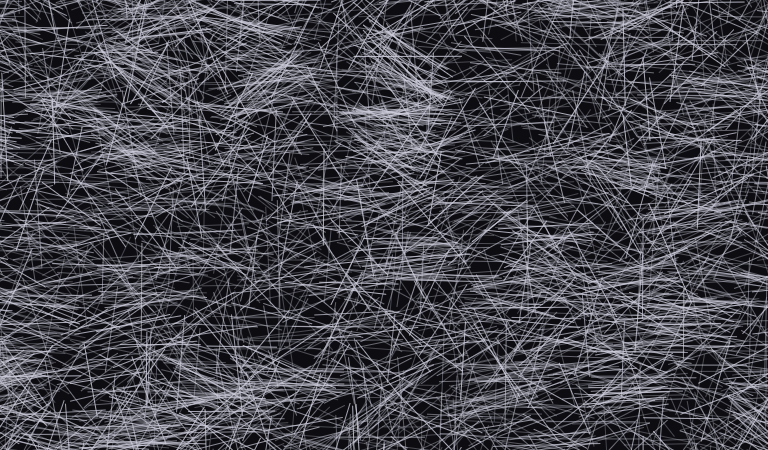
Give the GLSL for this texture, as a Shadertoy shader.

```glsl
// Dense tangle of fine pale scratches on a near-black ground.
// Each grid cell scatters loose strokes plus one bundle of roughly parallel
// strokes; every pixel composites the strokes of its 3x3 neighbouring cells.

// Lengths are in canvas heights, angles in radians.
const vec3  GROUND        = vec3(0.050, 0.050, 0.068);
const vec3  INK           = vec3(0.800, 0.800, 0.860);
const float CELL          = 0.15;
const float STROKE_WIDTH  = 0.0022;
const vec2  HALF_LENGTH   = vec2(0.075, 0.120);  // shortest, longest
const vec2  OPACITY       = vec2(0.30, 0.88);    // faintest, strongest
const int   LOOSE_COUNT   = 23;
const vec2  BUNDLE_COUNT  = vec2(6.0, 36.0);     // fewest, most
const vec2  BUNDLE_SPREAD = vec2(0.06, 0.10);
const float BUNDLE_TILT   = 0.70;
const float BUNDLE_FAN    = 0.30;
const float LOOSE_TILT    = 1.57;

// Integer hash: four uniform values in 0..1
vec4 hash4(ivec2 cell, int index) {
    uvec4 v = uvec4(uvec2(cell + 1000), uint(index), 77u);
    v = v * 1664525u + 1013904223u;
    v += v.yzxy * v.wxyz;
    v ^= v >> 16u;
    v += v.yzxy * v.wxyz;
    return vec4(v >> 8u) / 16777216.0;
}

// Distance from p to a segment centred on the origin
float segmentDistance(vec2 p, float angle, float halfLength) {
    vec2 dir = vec2(cos(angle), sin(angle));
    float along = dot(p, dir);
    return length(p - dir * clamp(along, -halfLength, halfLength));
}

// Share of a pixel covered by a stroke, also valid below one pixel of width
float strokeCoverage(float dist, float pixel) {
    vec2 edges = (vec2(0.5, -0.5) * STROKE_WIDTH - dist) / pixel;
    vec2 inside = clamp(edges + 0.5, 0.0, 1.0);
    return inside.x - inside.y;
}

// Light that still reaches the ground past the strokes of one cell
float cellTransmission(vec2 p, ivec2 cell, float pixel) {
    vec2 corner = vec2(cell) * CELL;
    vec4 bundle = hash4(cell, 0);
    vec2 bundleCentre = corner + bundle.xy * CELL;
    float lean = 2.0 * bundle.z - 1.0;
    float bundleAngle = BUNDLE_TILT * lean * lean * lean;
    int bundled = int(mix(BUNDLE_COUNT.x, BUNDLE_COUNT.y, bundle.w * bundle.w));

    float transmission = 1.0;
    for (int i = 1; i <= LOOSE_COUNT + bundled; i++) {
        vec4 h = hash4(cell, i);
        float swing = 2.0 * h.z - 1.0;
        vec2 centre = corner + h.xy * CELL;
        float angle = LOOSE_TILT * swing * sqrt(abs(swing));
        if (i > LOOSE_COUNT) {
            centre = bundleCentre + (h.xy - 0.5) * BUNDLE_SPREAD;
            angle = bundleAngle + BUNDLE_FAN * swing;
        }
        float halfLength = mix(HALF_LENGTH.x, HALF_LENGTH.y, h.w);
        float strength = fract(h.w * 64.0);
        float opacity = mix(OPACITY.x, OPACITY.y, strength * strength);
        float dist = segmentDistance(p - centre, angle, halfLength);
        transmission *= 1.0 - opacity * strokeCoverage(dist, pixel);
    }
    return transmission;
}

void mainImage(out vec4 fragColor, in vec2 fragCoord) {
    float pixel = 1.0 / iResolution.y;
    vec2 p = fragCoord * pixel;
    ivec2 home = ivec2(floor(p / CELL));

    float transmission = 1.0;
    for (int y = -1; y <= 1; y++) {
        for (int x = -1; x <= 1; x++) {
            transmission *= cellTransmission(p, home + ivec2(x, y), pixel);
        }
    }
    fragColor = vec4(mix(INK, GROUND, transmission), 1.0);
}
```
